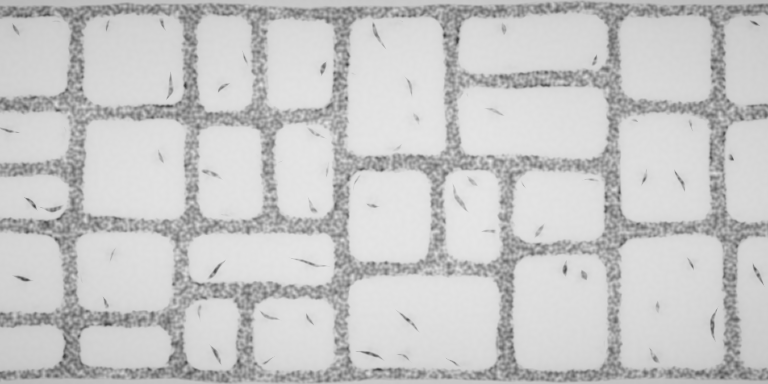
A Shadertoy shader for this texture:

```glsl
// Pencil drawing of an irregular stone wall with grainy joints and short flecks.
#define WALL_LOW vec2(-0.12, 0.018)
#define WALL_HIGH vec2(2.13, 0.976)
#define SEED 3.0
#define JOINT_HALF 0.017
#define CORNER 0.045
#define JOINT_INK 0.20
#define GRAIN_INK 0.30
#define CONTOUR_INK 0.17
#define FLECK_CELL 0.125
#define FLECK_SHARE 0.72
#define PAPER 0.897
#define VIGNETTE 0.06

float hash(vec2 p) {
    vec3 q = fract(p.xyx * vec3(0.1031, 0.1030, 0.0973));
    q += dot(q, q.yzx + 33.33);
    return fract((q.x + q.y) * q.z);
}

float slope(vec2 cell, vec2 offset) {
    float angle = 6.2832 * hash(cell + 71.0);
    return dot(vec2(cos(angle), sin(angle)), offset);
}

// Gradient noise, roughly -1 to 1
float noise(vec2 p) {
    vec2 i = floor(p), f = p - i, e = vec2(1.0, 0.0);
    vec2 u = f * f * f * (f * (f * 6.0 - 15.0) + 10.0);
    float low = mix(slope(i, f), slope(i + e, f - e), u.x);
    float high = mix(slope(i + e.yx, f - e.yx), slope(i + 1.0, f - 1.0), u.x);
    return 1.4 * mix(low, high, u.y);
}

vec2 wobble(vec2 p) {
    return vec2(noise(p), noise(p + 37.5));
}

// Signed distance to the stone at p; the wall is halved again and again
float stoneDistance(vec2 p) {
    vec2 low = WALL_LOW, high = WALL_HIGH;
    float id = 1.0;
    for (int i = 0; i < 7; i++) {
        vec2 size = high - low;
        if (size.x * size.y < mix(0.08, 0.17, hash(vec2(id, SEED)))) break;
        float cut = mix(0.37, 0.63, hash(vec2(id, SEED + 11.0)));
        float taste = mix(0.8, 1.25, hash(vec2(id, SEED + 23.0)));
        vec2 axis = size.y > size.x * taste ? vec2(0.0, 1.0) : vec2(1.0, 0.0);
        vec2 middle = mix(low, high, cut);
        float side = step(dot(middle, axis), dot(p, axis));
        low = mix(low, middle, axis * side);
        high = mix(high, middle, axis * (1.0 - side));
        id = 2.0 * id + side;
    }
    vec2 q = abs(p - 0.5 * (low + high)) - 0.5 * (high - low) + JOINT_HALF + CORNER;
    return length(max(q, 0.0)) + min(max(q.x, q.y), 0.0) - CORNER;
}

// Short curved pencil marks, most of them falling to the right
float flecks(vec2 p) {
    float ink = 0.0;
    vec2 home = floor(p / FLECK_CELL);
    for (int y = -1; y <= 1; y++)
    for (int x = -1; x <= 1; x++) {
        vec2 cell = home + vec2(x, y) + 20.0;
        if (hash(cell + 5.0) > FLECK_SHARE) continue;
        vec2 jitter = vec2(hash(cell + 13.0), hash(cell + 29.0)) - 0.5;
        vec2 d = p - (cell - 20.0 + 0.5 + 0.7 * jitter) * FLECK_CELL;
        float angle = mix(-1.5, -0.1, hash(cell + 41.0));
        if (hash(cell + 53.0) < 0.25) angle = -angle;
        float c = cos(angle), s = sin(angle);
        d = vec2(c * d.x + s * d.y, c * d.y - s * d.x);
        d.y += 16.0 * (hash(cell + 67.0) - 0.5) * d.x * d.x;
        float size = hash(cell + 83.0);
        float reach = d.x / mix(0.014, 0.042, size * size);
        float width = mix(0.0015, 0.006, hash(cell + 97.0)) * (1.0 - reach * reach);
        float mark = 1.0 - smoothstep(-0.003, 0.0035, abs(d.y) - width);
        float smudge = 0.04 * exp(-dot(d, d) / 0.0004);
        ink = max(ink, mark * mix(0.14, 0.38, hash(cell + 109.0)) + smudge);
    }
    return ink;
}

void mainImage(out vec4 fragColor, in vec2 fragCoord) {
    vec2 p = fragCoord / iResolution.y;
    vec2 centred = 2.0 * fragCoord / iResolution.xy - 1.0;
    float grain = 0.6 * noise(p * 92.0) + 0.45 * noise(p * vec2(38.0, 52.0) + 9.0);
    float patches = noise(p * 5.0 + 4.0);

    // Hand-drawn stone outlines
    vec2 bent = p + 0.010 * wobble(p * 4.0) + 0.003 * wobble(p * 15.0);
    float d = stoneDistance(bent) + 0.004 * noise(p * 7.0 + 19.0);
    float joint = smoothstep(-0.006, 0.007, d + 0.006 * grain);
    float face = 1.0 - smoothstep(-0.022, -0.008, d);
    float inWall = smoothstep(0.004, 0.014, bent.y)
                 * (1.0 - smoothstep(0.982, 0.992, bent.y));

    // Graphite in the joints, along their edges and on the faces
    float ink = joint * (JOINT_INK + 0.06 * patches + GRAIN_INK * grain);
    float contour = exp(-d * d / 0.00002) * smoothstep(-0.05, 0.5, noise(p * 6.0 + 31.0));
    ink += CONTOUR_INK * contour * (0.8 + grain);
    ink += 0.035 * exp(min(d, 0.0) / 0.012);
    ink *= inWall;
    ink += face * flecks(p + 0.004 * wobble(p * 28.0)) * (0.85 + 1.1 * grain);

    // Paper, shaded toward the corners
    float paper = PAPER - VIGNETTE * dot(centred, centred);
    paper += 0.008 * noise(p * 70.0 + 3.0) + 0.008 * noise(p * 3.0);
    paper -= 0.05 * (1.0 - inWall);
    float tone = clamp(paper - max(ink, 0.0), 0.25, 1.0);
    fragColor = vec4(vec3(tone), 1.0);
}
```
